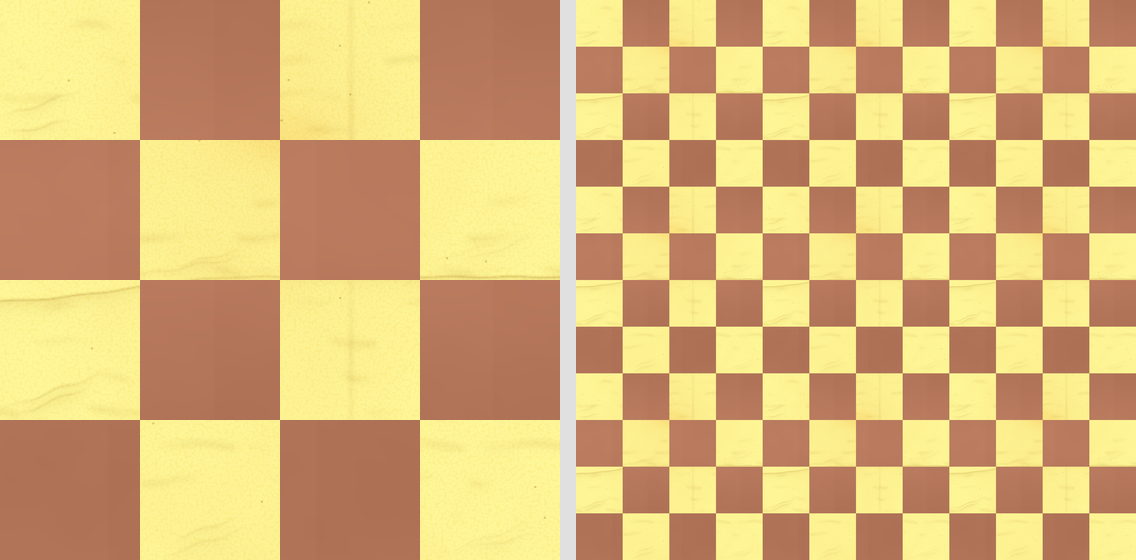
Left: one tile. Right: repeated 3 by 3.
This pattern is drawn by a three.js fragment shader. Its source:

```glsl
// Checkerboard of flat clay squares and aged, creased yellow paper squares.
varying vec2 vUv;

const float TAU = 6.2831853;
const float CELLS = 4.0;                            // squares across and down, even
const float EDGE = 0.0008;                          // half width of the smoothed border
const vec3 CLAY = vec3(0.707, 0.463, 0.355);
const vec3 CLAY_FADE = vec3(0.022, 0.019, 0.018);   // light to dark swing up the canvas
const vec4 CLAY_FOLD = vec4(0.77, 0.53, 0.26, 0.52); // fold position in each column
const float CLAY_FOLD_DEPTH = 0.008;
const vec3 PAPER_PALE = vec3(0.995, 0.965, 0.588);
const vec3 PAPER_AGED = vec3(0.988, 0.928, 0.545);
const vec3 SHADE = vec3(0.13, 0.19, 0.19);          // colour removed by dirt and creases
const vec3 STAIN = vec3(0.015, 0.07, 0.09);
const vec2 STAIN_CENTER = vec2(0.49, 0.757);
const float GRAIN_FREQ = 190.0;
const vec3 GRAIN = vec3(0.012, 0.04, 0.085);
const float SPECK_FREQ = 20.0;
const float PAPER_FOLD_X = 0.627;

vec2 hash2(vec2 p) {
  vec3 q = fract(p.xyx * vec3(0.1031, 0.1030, 0.0973));
  q += dot(q, q.yzx + 33.33);
  return fract((q.xx + q.yz) * q.zy);
}

// Wrapping cellular noise: distance to the nearest point, and its random value.
vec2 cellular(vec2 uv, float freq) {
  vec2 p = uv * freq;
  vec2 base = floor(p);
  vec2 nearest = vec2(9.0, 0.0);
  for (int y = -1; y <= 1; y++) {
    for (int x = -1; x <= 1; x++) {
      vec2 site = base + vec2(float(x), float(y));
      vec2 rnd = hash2(mod(site, freq));
      float d = length(site + rnd - p);
      if (d < nearest.x) nearest = vec2(d, fract(rnd.x * 7.3 + rnd.y * 5.1));
    }
  }
  return nearest;
}

// Layered sines with whole frequencies, about -1 to 1.
float mottle(vec2 uv) {
  vec2 p = uv * TAU;
  float sum = sin(3.0 * p.x + 2.0 * p.y + 1.7 * sin(2.0 * p.y));
  sum += 0.7 * sin(5.0 * p.y - 4.0 * p.x + 1.3 * sin(3.0 * p.x));
  sum += 0.5 * sin(9.0 * p.x + 7.0 * p.y + 2.0 * sin(5.0 * p.y));
  return sum / 2.2;
}

// Thin dark line with a soft shadow below it; d is the height above the line.
float crease(float d, float width) {
  float shadow = d < 0.0 ? exp(d / (width * 6.0)) : 0.0;
  return 0.6 * exp(-d * d / (width * width)) + 0.4 * shadow;
}

// Short slanted wrinkles near the bottom of a square.
float wrinkles(vec2 cell, vec2 q) {
  float sum = 0.0;
  for (int i = 0; i < 2; i++) {
    vec2 a = hash2(cell * 3.7 + float(i) * 11.0 + 2.0);
    vec2 b = hash2(cell * 5.3 + float(i) * 17.0 + 9.0);
    float dx = q.x - mix(0.25, 0.85, a.x);
    float line = mix(0.08, 0.26, a.y) + mix(0.12, 0.4, b.x) * dx + 0.012 * sin(19.0 * q.x);
    float fade = 1.0 - smoothstep(0.05, mix(0.25, 0.5, b.y), abs(dx));
    sum += fade * crease(q.y - line, 0.012);
  }
  return sum;
}

// Signed wave that changes sign at every square border, in canvas units.
vec2 squareWave(vec2 uv) {
  vec2 f = fract(uv * CELLS * 0.5 + 0.25);
  vec2 d = (0.25 - abs(f - 0.5)) * 2.0 / CELLS;
  return clamp(d / EDGE, -1.0, 1.0);
}

vec3 clay(vec2 uv, vec2 cell, vec2 q) {
  vec4 column = vec4(equal(vec4(mod(cell.x, 4.0)), vec4(0.0, 1.0, 2.0, 3.0)));
  float fold = smoothstep(-0.006, 0.006, q.x - dot(column, CLAY_FOLD));
  float fade = -cos(TAU * (uv.y - 0.14));
  return CLAY + CLAY_FADE * fade + CLAY_FOLD_DEPTH * (0.5 - fold) + 0.004 * mottle(uv);
}

vec3 paper(vec2 uv, vec2 cell, vec2 q) {
  float blotch = mottle(uv);
  float age = (0.5 - 0.5 * cos(TAU * uv.x)) * (0.6 + 0.3 * cos(TAU * (uv.y - 0.72)));
  vec3 color = mix(PAPER_PALE, PAPER_AGED, clamp(age + 0.2 + 0.15 * blotch, 0.0, 1.0));

  // Amber stain and faint rows of dirt
  vec2 fromStain = (uv - STAIN_CENTER) / vec2(0.085, 0.05);
  color -= STAIN * exp(-dot(fromStain, fromStain)) * (0.8 + 0.4 * blotch);
  float rows = pow(0.5 + 0.5 * sin(TAU * 16.0 * uv.y + 0.5 * sin(TAU * 5.0 * uv.x)), 5.0);
  float dirt = 0.22 * rows * smoothstep(0.0, 0.8, mottle(uv.yx + 0.37));

  // Wrinkles, a vertical fold and one long sagging fold
  dirt += 0.45 * wrinkles(cell, q) * (0.5 + 0.5 * cos(TAU * (uv.x - 0.15)));
  dirt += 0.2 * exp(-pow((uv.x - PAPER_FOLD_X) / 0.006, 2.0)) * (0.8 + 0.4 * blotch);
  float sag = 0.463 + 0.043 * smoothstep(0.0, 0.45, uv.x) + 0.001 * sin(TAU * 9.0 * uv.x);
  dirt += 0.9 * crease(uv.y - sag, 0.0025) * (0.75 + 0.25 * cos(TAU * uv.x));

  // Fibre grain and rare specks
  vec2 speck = cellular(uv, SPECK_FREQ);
  dirt += 0.9 * step(0.93, speck.y) * (1.0 - smoothstep(0.02, 0.06, speck.x));
  color += GRAIN * (0.48 - cellular(uv, GRAIN_FREQ).x);
  return color - SHADE * dirt;
}

void main() {
  vec2 grid = vUv * CELLS;
  vec2 cell = mod(floor(grid), CELLS);
  vec2 q = fract(grid);
  vec2 wave = squareWave(vUv);
  float paperMask = 0.5 - 0.5 * wave.x * wave.y;
  gl_FragColor = vec4(mix(clay(vUv, cell, q), paper(vUv, cell, q), paperMask), 1.0);
}
```
